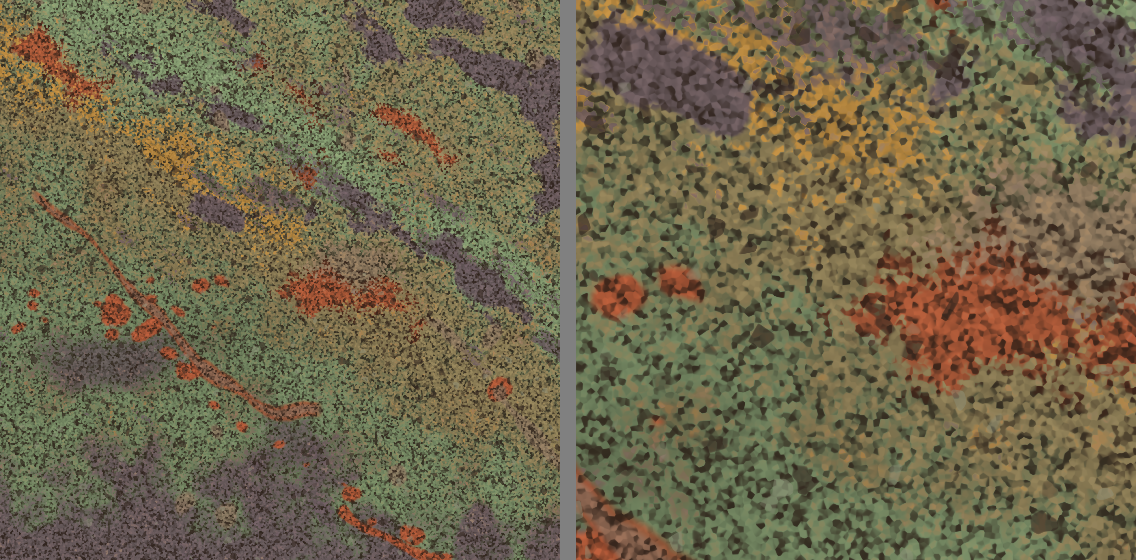
Left, the full canvas; right, a detail of the centre.
Write a Shadertoy shader that draws this texture.

```glsl
float hash(vec2 p) {
    vec3 q = fract(p.xyx * vec3(.1031, .1030, .0973));
    q += dot(q, q.yzx + 33.33);
    return fract((q.x + q.y) * q.z);
}

// Cellular noise with soft borders, centred on zero
float cells(vec2 p) {
    vec2 id = floor(p), f = p - id;
    float sum = 0., total = 0.;
    for (int y = -1; y <= 1; y++)
    for (int x = -1; x <= 1; x++) {
        vec2 o = vec2(x, y), c = id + o;
        vec2 d = o + vec2(hash(c), hash(c + 61.7)) - f;
        float w = exp(-9. * dot(d, d));
        sum += w * hash(c + 17.3);
        total += w;
    }
    return sum / total - .5;
}

float blotch(vec2 p) {
    float sum = 0., amp = .55;
    for (int i = 0; i < 4; i++) {
        sum += amp * cells(p);
        p = mat2(1.6, 1.2, -1.2, 1.6) * p + 7.3;
        amp *= .55;
    }
    return sum;
}

float stroke(vec2 p, vec2 a, vec2 b, float r) {
    vec2 d = b - a;
    return length(p - a - d * clamp(dot(p - a, d) / dot(d, d), 0., 1.)) - r;
}

float bell(float x, float width) { return exp(-x * x / (width * width)); }

float cover(float d, float soft) { return smoothstep(soft, -soft, d); }

void mainImage(out vec4 fragColor, in vec2 fragCoord) {
    vec2 p = fragCoord / iResolution.xy;
    vec3 green = vec3(.42, .49, .355), olive = vec3(.46, .41, .28), ochre = vec3(.58, .43, .20);
    vec3 plum = vec3(.375, .315, .335), rust = vec3(.62, .305, .19), tan_ = vec3(.50, .42, .34);

    // Grain, blotches and diagonal streaks
    float grit = cells(p * 300.), dust = cells(p * 160. + 40.);
    float blot = blotch(p * 14.);
    float streak = blotch(vec2(dot(p, vec2(.85, -.53)) * 6., dot(p, vec2(.53, .85)) * 24.));
    float speckle = .5 * grit + .4 * dust + .6 * blot;
    vec2 w = p + .007 * sin(p.yx * 23. + vec2(1, 4)) + .004 * sin(p.yx * 61. + vec2(3, 0));
    float slope = w.y + .6 * w.x + .12 * streak;

    // Green ground under olive and ochre bands
    float oliveBias = -.22 + .5 * bell(slope - .84, .13) + .2 * smoothstep(.95, 1.2, slope)
        - .3 * bell(slope - 1.07, .05);
    vec3 col = mix(green, olive, smoothstep(-.2, .2, speckle + oliveBias));
    float ochreBias = -.32 + .42 * bell(slope - .9, .08) * smoothstep(.8, .35, p.x);
    col = mix(col, ochre, smoothstep(0., .2, speckle + .3 * streak + ochreBias));
    col *= 1. + .12 * smoothstep(.45, 1., slope) - .1 * bell(length((p - vec2(.38, .4)) * vec2(1, 1.6)), .14);

    // Plum wash along the bottom and in a shadow on the left
    float wash = .13 - w.y - .1 * smoothstep(.45, .9, p.x) + .3 * blot + .1 * grit;
    col = mix(col, plum, .9 * smoothstep(-.07, .07, wash));
    float shadow = bell(length((w - vec2(.2, .36)) * vec2(.5, 1.3)), .07)
        + .8 * bell(length(w - vec2(.52, .22)), .07);
    col = mix(col, plum * .93, .8 * smoothstep(.25, .8, shadow + speckle));

    // Plum brush strokes, thicker towards the right
    vec4 plumStrokes[11] = vec4[](
        vec4(.20, .92, .27, .89), vec4(.31, .84, .48, .77), vec4(.46, .90, .63, .79),
        vec4(.34, 1., .42, .96), vec4(.62, 1., .72, .90), vec4(.75, .99, .84, .95),
        vec4(.76, .91, .93, .86), vec4(.97, .86, .98, .65), vec4(.36, .64, .55, .61),
        vec4(.62, .65, .80, .55), vec4(.80, .55, .93, .44));
    float d = 1.;
    for (int i = 0; i < 11; i++) {
        vec4 s = plumStrokes[i];
        d = min(d, stroke(w, s.xy, s.zw, mix(.009, .027, smoothstep(.3, .9, s.x))));
    }
    d += .07 * blot + .05 * streak + .012 * grit;
    col = mix(col, plum, .92 * cover(d, .007));
    float dry = streak + .3 * grit - .42 + .22 * bell(slope - 1.02, .16) * smoothstep(.25, .5, p.x);
    col = mix(col, plum, .85 * smoothstep(-.04, .06, dry));

    // Rust patches
    vec4 rustStrokes[7] = vec4[](
        vec4(.56, .475, .72, .46), vec4(.49, .71, .55, .68), vec4(.69, .81, .75, .74),
        vec4(.73, .78, .81, .69), vec4(.67, .73, .73, .69), vec4(.04, .92, .18, .83),
        vec4(.47, .89, .60, .79));
    d = 1.;
    for (int i = 0; i < 7; i++) {
        vec4 s = rustStrokes[i];
        d = min(d, stroke(w, s.xy, s.zw, i == 0 ? .038 : .007));
    }
    d += .1 * blot + .04 * streak + .035 * grit + .02 * dust;
    col = mix(col, rust, .92 * cover(d, .009));

    // Rust drops: a falling chain, then a loose row on the left
    d = 1.;
    for (int i = 0; i < 30; i++) {
        float k = float(i), h = hash(vec2(k, 3.)), g = hash(vec2(k, 9.));
        vec2 c = i < 13 ? mix(vec2(.20, .43), vec2(.78, .01), k / 12.)
                        : vec2(.025 * (k - 13.), .45);
        c += (vec2(h, g) - .5) * (i < 13 ? .04 : .11);
        float r = i < 13 ? .007 + .019 * g * g : .005 + .009 * h * h;
        d = min(d, length((w - c) * vec2(.85, 1. + .3 * h)) - r);
    }
    d = min(d, length(w - vec2(.9, .295)) - .02);
    d = min(d, stroke(w, vec2(.62, .08), vec2(.78, 0.), .007));
    col = mix(col, rust, .95 * cover(d + .02 * blot + .004 * grit, .003));

    // Tan drips and scattered blobs
    d = stroke(w, vec2(.615, 1.), vec2(.625, .78), .003);
    d = min(d, stroke(w, vec2(.613, .74), vec2(.62, .755), .012));
    d = min(d, stroke(w, vec2(.74, .45), vec2(.87, .33), .004));
    d = min(d, stroke(w, vec2(.90, .29), vec2(1., .17), .009));
    for (int i = 0; i < 20; i++) {
        float k = float(i), h = hash(vec2(k, 21.)), g = hash(vec2(k, 33.));
        vec2 c = vec2(h, i < 12 ? 1. - .6 * g * h : .5 * g);
        d = min(d, length((w - c) * vec2(1.1, .9)) - .005 - .012 * hash(vec2(k, 47.)));
    }
    col = mix(col, tan_, .8 * cover(d + .03 * blot + .004 * grit, .004));
    float haze = bell(length((w - vec2(.63, .525)) * vec2(.6, 1.2)), .05);
    col = mix(col, tan_, .8 * smoothstep(.35, .7, haze + speckle));

    // Long winding drip with a rust rim
    float path = .265 + .41 * smoothstep(.52, -.02, p.x) + .006 * sin(p.x * 48.);
    float ends = smoothstep(.05, .07, p.x) * smoothstep(.58, .56, p.x);
    d = abs(p.y - path) * .77 - .004 - .006 * bell(p.x - .37, .12) + .012 * blot;
    col = mix(col, rust * .9, .8 * ends * cover(d - .002, .003));
    col = mix(col, tan_ * vec3(1., .9, .9), .85 * ends * cover(d + .003, .003));

    // Warm dark grain, pits and pale flecks
    float grain = grit + .45 * dust;
    col = mix(col, vec3(.22, .15, .11), .75 * smoothstep(.02, -.6, grain));
    col *= 1. + .4 * grain;
    float fleck = cells(p * 95. + 11.);
    col = mix(col, vec3(.2, .15, .12), .6 * smoothstep(-.41, -.47, fleck));
    col = mix(col, vec3(.56, .57, .48), .45 * smoothstep(.45, .48, fleck));
    fragColor = vec4(col, 1.);
}
```
